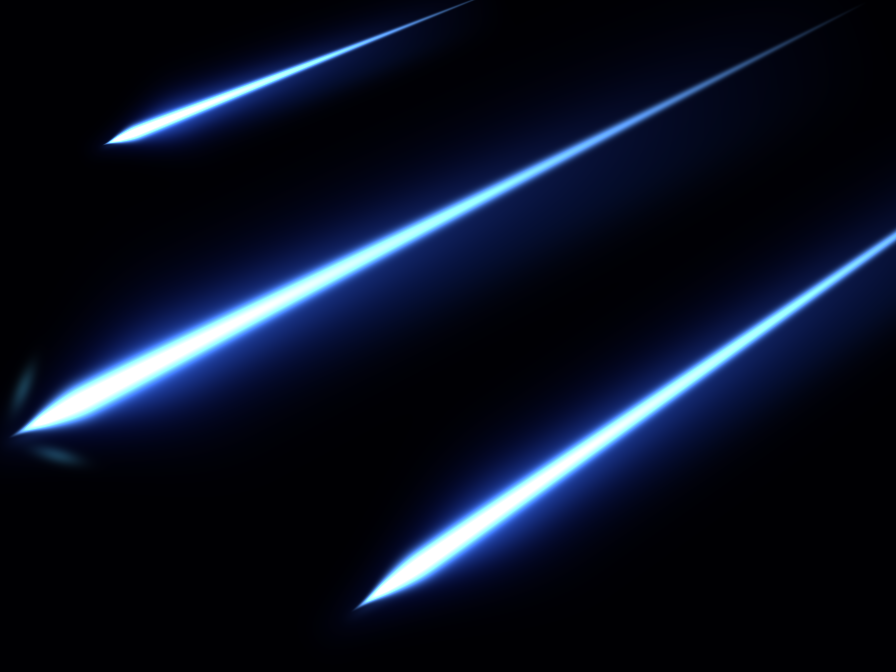
Reproduce this background procedurally as a WebGL 1 fragment shader.

```glsl
precision highp float;
// Three blue-white comets fall diagonally through black space.
// Each is a tapered gaussian core inside two halos and a faint trailing band,
// all laid out in a frame whose x axis runs from head to tail.

uniform vec2 u_resolution;

float bell(float x, float radius) {
    float k = x / radius;
    return exp(-k * k);
}

// Coordinates along (x) and across (y) the line from head to tail.
vec2 toAxis(vec2 p, vec2 head, vec2 tail) {
    vec2 dir = normalize(tail - head);
    vec2 d = p - head;
    return vec2(dot(d, dir), dir.x * d.y - dir.y * d.x);
}

vec3 comet(vec2 p, vec2 head, vec2 tail, float width) {
    vec2 q = toAxis(p, head, tail);
    float t = q.x / length(tail - head);
    float fade = clamp(1.0 - t, 0.0, 1.0);
    float y = q.y / width;

    // Bright core, pointed at the head and thinning towards the tail
    float radius = 0.08 + smoothstep(-0.015, 0.08, t) * fade;
    float core = 3.0 * fade * bell(y, radius) * smoothstep(-0.012, 0.035, t);

    // Inner and outer halos open like a cone behind the head
    float inner = bell(y + 0.35, 0.6 + 2.2 * smoothstep(-0.01, 0.2, t))
        * fade * fade * smoothstep(-0.03, 0.09, t);
    float outer = bell(y + 0.3, 2.0 + 3.2 * smoothstep(-0.05, 0.22, t))
        * fade * smoothstep(-0.08, 0.16, t);

    // Faint band trailing below the core
    float band = bell(y + 4.5, 2.5) * smoothstep(0.15, 0.5, t)
        * smoothstep(1.0, 0.6, t);

    return core * vec3(0.42, 0.70, 1.0)
        + inner * vec3(0.19, 0.36, 0.62)
        + outer * vec3(0.025, 0.07, 0.38)
        + band * vec3(0.008, 0.03, 0.07);
}

// Mirrored pair of wisps swept back on both sides of a head
vec3 bowWisps(vec2 p, vec2 head, vec2 tail) {
    vec2 q = toAxis(p, head, tail);
    vec2 d = vec2(q.x, abs(q.y)) - vec2(0.038, 0.056);
    vec2 sweep = vec2(0.75, 0.66);
    float along = dot(d, sweep);
    float across = sweep.x * d.y - sweep.y * d.x;
    return vec3(0.09, 0.22, 0.26) * bell(along, 0.034) * bell(across, 0.011);
}

void main() {
    vec2 p = gl_FragCoord.xy / u_resolution.y;
    p.x += 0.5 * (4.0 / 3.0 - u_resolution.x / u_resolution.y);

    vec2 mainHead = vec2(0.026, 0.355);
    vec2 mainTail = vec2(1.29, 0.997);

    vec3 color = vec3(0.0, 0.0, 0.012);
    color += comet(p, mainHead, mainTail, 0.0195);
    color += comet(p, vec2(0.158, 0.786), vec2(0.747, 1.017), 0.0085);
    color += comet(p, vec2(0.535, 0.098), vec2(1.73, 0.923), 0.0165);
    color += bowWisps(p, mainHead, mainTail);

    gl_FragColor = vec4(min(color, 1.0), 1.0);
}
```
